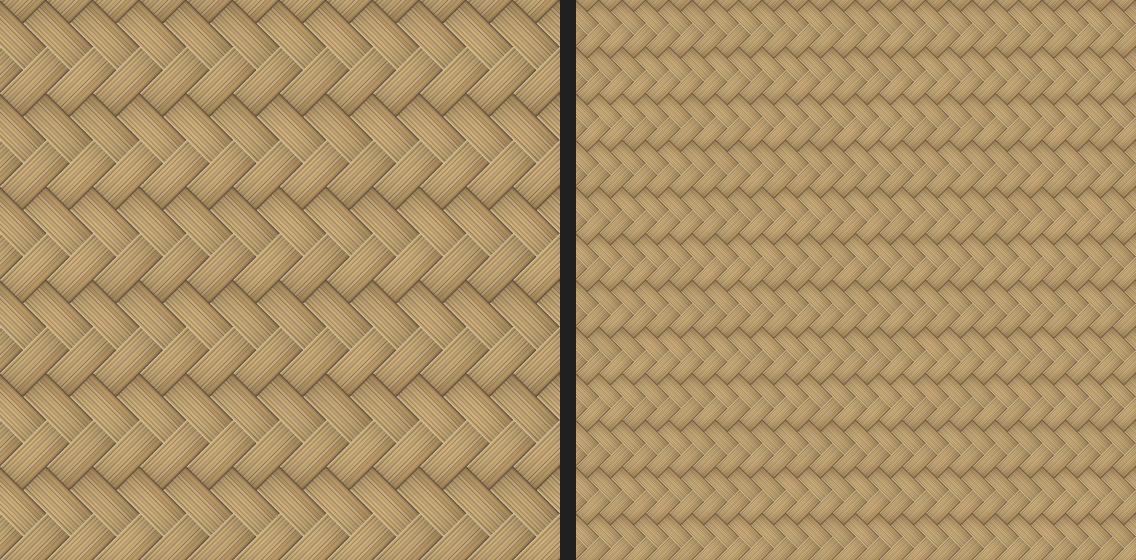
Left: one tile. Right: repeated 2 by 2.
This pattern is drawn by a WebGL 1 fragment shader. Its source:

```glsl
precision highp float;

uniform vec2 u_resolution;

const float REPEATS = 12.0;       // herringbone columns across; half as many rows
const float FIBRES = 10.0;        // coarse fibres across one strip
const float STRANDS = 23.0;       // fine strands across one strip
const float GROOVE_WIDTH = 0.13;  // half width of a groove, in fibres
const float RIM_WIDTH = 0.035;    // lit edge, in strip widths
const float SHADOW_WIDTH = 0.09;  // dark edge, in strip widths
const float BLOCK_VARIATION = 0.03;
const int SAMPLES = 3;            // antialiasing samples per axis

const vec3 DARK_STRAW = vec3(0.61, 0.49, 0.31);
const vec3 LIGHT_STRAW = vec3(0.79, 0.68, 0.47);
const vec3 PALE_STRAW = vec3(0.77, 0.68, 0.53);
const vec3 GROOVE = vec3(0.47, 0.37, 0.28);
const vec3 RIM = vec3(0.86, 0.79, 0.62);
const vec3 SHADOW = vec3(0.34, 0.26, 0.19);

float hash(vec2 p) {
  return fract(sin(dot(p, vec2(127.1, 311.7))) * 43758.5453);
}

// Straw colour at u along and v across a visible block, both 0 to 1.
vec3 straw(float u, float v, vec2 block) {
  // Fibres of mixed tone running along the strip
  float fibre = hash(vec2(floor(v * FIBRES), 3.0));
  float strand = hash(vec2(floor(v * STRANDS), 8.0));
  float tone = 0.28 + 0.38 * fibre + 0.36 * strand;
  tone -= 0.4 * smoothstep(0.6, 1.0, v);
  vec3 colour = mix(DARK_STRAW, LIGHT_STRAW, clamp(tone, 0.0, 1.0));
  colour = mix(colour, PALE_STRAW, 0.45 * hash(vec2(floor(v * FIBRES), 17.0)));

  // Grooves of uneven depth between the fibres
  float line = floor(v * FIBRES + 0.5);
  float toLine = abs(v * FIBRES - line);
  float depth = 0.3 + 0.6 * hash(vec2(line, 29.0));
  float groove = 1.0 - smoothstep(0.4 * GROOVE_WIDTH, 1.4 * GROOVE_WIDTH, toLine);
  colour = mix(colour, GROOVE, groove * depth);

  // Rounded over the middle, darker where the ends tuck under
  colour *= mix(0.88, 1.05, sqrt(sin(3.14159 * clamp(u, 0.0, 1.0))));
  colour *= 1.0 + BLOCK_VARIATION * (hash(block) - 0.5);

  // Lit rim on one long side, shadow on the other
  float rim = 1.0 - smoothstep(0.6 * RIM_WIDTH, 1.4 * RIM_WIDTH, v);
  float shadow = smoothstep(1.0 - SHADOW_WIDTH, 1.0, v);
  colour = mix(colour, RIM, 0.85 * rim);
  return mix(colour, SHADOW, 0.9 * shadow);
}

// Twill weave of two diagonal strip directions, two cells over and two under.
vec3 weave(vec2 uv) {
  vec2 p = uv * REPEATS;
  vec2 diagonal = vec2(p.x + p.y, p.x - p.y);
  vec2 cell = floor(diagonal);
  vec2 f = diagonal - cell;
  float phase = floor(mod(cell.x - cell.y + 0.5, 4.0));

  bool rising = phase < 2.0;
  float stepAlong = rising ? phase : 3.0 - phase;
  vec2 along = rising ? vec2(1.0, 0.0) : vec2(0.0, 1.0);
  float u = 0.5 * (stepAlong + dot(f, along));
  float v = dot(f, along.yx);
  vec2 block = floor(mod(cell - along * stepAlong + 0.5, REPEATS));
  return straw(u, v, block);
}

void main() {
  vec3 sum = vec3(0.0);
  for (int y = 0; y < SAMPLES; y++) {
    for (int x = 0; x < SAMPLES; x++) {
      vec2 offset = (vec2(float(x), float(y)) + 0.5) / float(SAMPLES) - 0.5;
      sum += weave((gl_FragCoord.xy + offset) / u_resolution);
    }
  }
  gl_FragColor = vec4(sum / float(SAMPLES * SAMPLES), 1.0);
}
```
